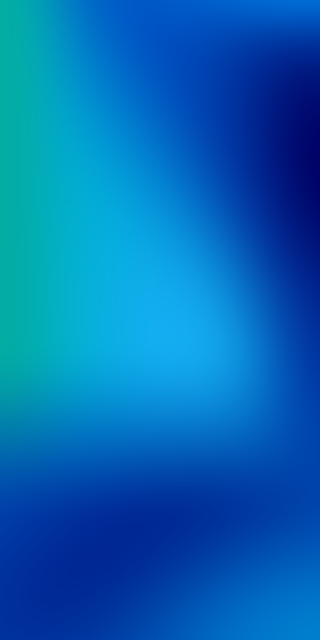
Write a Shadertoy shader that draws this background.

```glsl
// Soft elliptical falloff: 1 at the centre, rotated by angle
float glow(vec2 p, vec2 centre, vec2 radii, float angle) {
    vec2 d = p - centre;
    float c = cos(angle), s = sin(angle);
    vec2 q = vec2(c * d.x + s * d.y, c * d.y - s * d.x) / radii;
    return exp(-dot(q, q));
}

// Diagonal sweep from teal through sky to navy
vec3 upperField(vec2 p) {
    const vec3 sky    = vec3(0.00, 0.65, 0.87);
    const vec3 blue   = vec3(0.00, 0.31, 0.76);
    const vec3 cyan   = vec3(0.00, 0.71, 0.82);
    const vec3 teal   = vec3(0.01, 0.68, 0.64);
    const vec3 bright = vec3(0.09, 0.69, 0.96);
    const vec3 dusk   = vec3(0.00, 0.20, 0.65);
    const vec3 navy   = vec3(0.00, 0.00, 0.39);
    const vec3 azure  = vec3(0.00, 0.45, 0.86);

    float sweep = p.x + 0.62 * (p.y - 1.0);
    vec3 col = mix(sky, blue, smoothstep(0.45, 1.10, sweep));
    col = mix(col, cyan, 0.8 * glow(p, vec2(0.18, 1.08), vec2(0.27, 0.42), 0.0));
    col = mix(col, bright, 0.9 * glow(p, vec2(0.58, 0.93), vec2(0.28, 0.38), 0.35));
    col = mix(col, teal, exp(-p.x * p.x / 0.036));
    col = mix(col, dusk, 0.8 * glow(p, vec2(1.05, 0.75), vec2(0.22, 0.40), 0.0));
    col = mix(col, navy, glow(p, vec2(1.05, 1.47), vec2(0.30, 0.55), 0.25));
    return mix(col, azure, glow(p, vec2(0.95, 2.05), vec2(0.45, 0.15), 0.0));
}

// Deep tilted shadow with a lighter corner
vec3 lowerField(vec2 p) {
    const vec3 blue   = vec3(0.00, 0.30, 0.71);
    const vec3 shadow = vec3(0.00, 0.10, 0.54);
    const vec3 corner = vec3(0.00, 0.50, 0.81);

    vec3 col = mix(blue, shadow, glow(p, vec2(0.42, 0.23), vec2(0.65, 0.33), 0.45));
    return mix(col, corner, glow(p, vec2(1.05, -0.02), vec2(0.60, 0.33), 0.0));
}

void mainImage(out vec4 fragColor, in vec2 fragCoord) {
    // Canvas spans 1 wide by 2 high
    vec2 p = fragCoord / iResolution.xy * vec2(1.0, 2.0);
    float upper = smoothstep(0.36, 0.95, p.y);
    fragColor = vec4(mix(lowerField(p), upperField(p), upper), 1.0);
}
```
